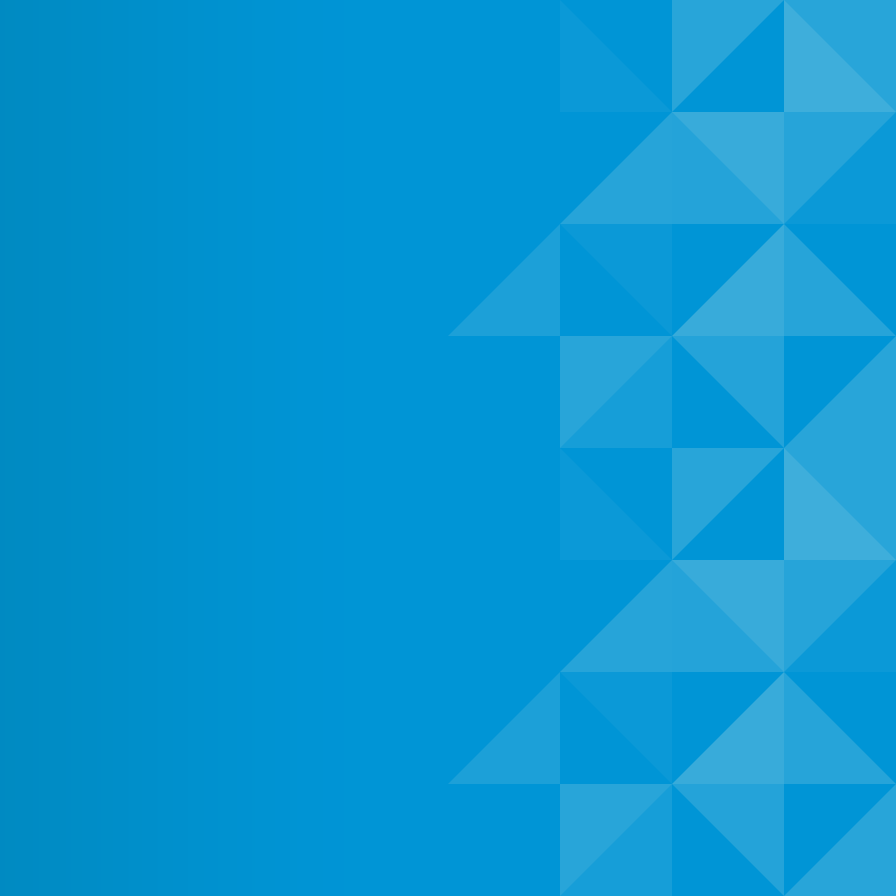
Give the GLSL for this background, as a Shadertoy shader.

```glsl
// Opacity of the half above each cell's diagonal: [row from top][column]
const mat4 upperTint = mat4(
    0.0, 0.0, 0.155, 0.155,
    0.0, 0.0, 0.22, 0.15,
    0.0, 0.045, 0.0, 0.0,
    0.0, 0.155, 0.14, 0.0);

// Opacity of the half below the diagonal
const mat4 lowerTint = mat4(
    0.0, 0.045, 0.0, 0.245,
    0.0, 0.15, 0.14, 0.045,
    0.11, 0.0, 0.22, 0.15,
    0.0, 0.085, 0.0, 0.155);

// Blue field, darker toward the left edge
vec3 backdrop(float x) {
    return mix(vec3(0.0, 0.535, 0.745), vec3(0.0, 0.584, 0.839),
               smoothstep(-0.15, 0.45, x));
}

// Opacity of the triangle mosaic; the pattern repeats every four rows
float triangleTint(vec2 uv) {
    vec2 grid = uv * 8.0;
    ivec2 cell = ivec2(floor(grid));
    vec2 local = fract(grid);
    if (cell.x < 4) return 0.0;

    int row = (7 - cell.y) & 3;
    int column = min(cell.x - 4, 3);

    // Diagonals alternate direction like a checkerboard
    bool rising = ((row + column) & 1) == 0;
    float side = local.y - (rising ? local.x : 1.0 - local.x);
    float pixel = 8.0 / iResolution.y;
    float above = smoothstep(-pixel, pixel, side);
    return mix(lowerTint[row][column], upperTint[row][column], above);
}

void mainImage(out vec4 fragColor, in vec2 fragCoord) {
    vec2 uv = fragCoord / iResolution.xy;
    vec3 paleOverlay = vec3(1.0, 0.98, 0.92);
    vec3 color = mix(backdrop(uv.x), paleOverlay, triangleTint(uv));
    fragColor = vec4(color, 1.0);
}
```
